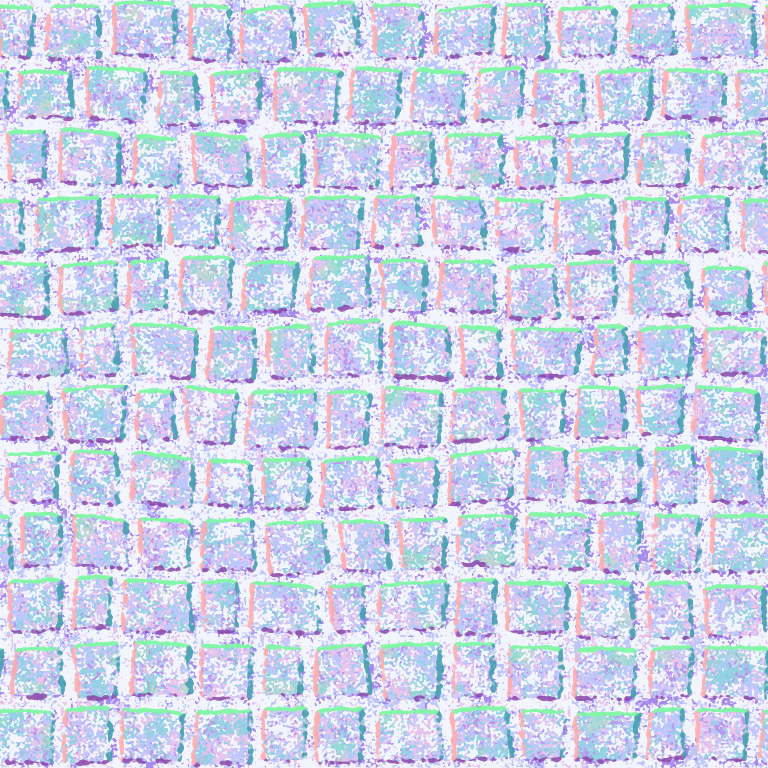
This texture map is drawn by a WebGL 2 fragment shader. Its source:

```glsl
#version 300 es
precision highp float;

uniform vec2 u_resolution;
out vec4 fragColor;

#define GRID 12.0        // stones across and rows down
#define GAP 0.085        // half joint width, in cells
#define CORNER 0.07      // corner radius, in cells
#define RIM 0.030        // half width of the edge lines, in cells
#define WIDTH_VARY 0.30  // spread of the stone widths
#define LEAN 0.20        // slant of the upright sides
#define SLOPE 0.13       // slant of the tops and bottoms
#define ROW_WAVE 0.014   // waviness of the rows, in canvas units
#define RAGGED 0.0022    // roughness of the outlines
#define SPECKLE 0.12     // softness of the colour speckles

const vec3 WHITE = vec3(0.95, 0.96, 0.99);
const vec3 LAVENDER = vec3(0.74, 0.78, 0.98);
const vec3 PINK = vec3(0.92, 0.77, 0.92);
const vec3 CYAN = vec3(0.58, 0.82, 0.89);
const vec3 PURPLE = vec3(0.73, 0.60, 0.93);
const vec3 MINT = vec3(0.50, 0.97, 0.64);
const vec3 SALMON = vec3(1.00, 0.67, 0.67);
const vec3 TEAL = vec3(0.27, 0.62, 0.69);
const vec3 PLUM = vec3(0.52, 0.24, 0.64);

float hash(vec2 p, float seed) {
    vec3 q = fract((p + seed * vec2(17.3, 41.7)).xyx * vec3(0.1031, 0.1030, 0.0973));
    q += dot(q, q.yzx + 33.33);
    return fract((q.x + q.y) * q.z);
}

float corner(vec2 cell, vec2 f, vec2 o, float period, float seed) {
    float a = 6.2832 * hash(mod(cell + o, period), seed);
    return dot(vec2(cos(a), sin(a)), f - o);
}

// Gradient noise that wraps at the canvas edges
float noise(vec2 uv, float period, float seed) {
    vec2 p = uv * period, c = floor(p), f = p - c;
    vec2 w = f * f * f * (f * (f * 6.0 - 15.0) + 10.0);
    vec2 o = vec2(0.0, 1.0);
    float low = mix(corner(c, f, o.xx, period, seed), corner(c, f, o.yx, period, seed), w.x);
    float high = mix(corner(c, f, o.xy, period, seed), corner(c, f, o.yy, period, seed), w.x);
    return mix(low, high, w.y);
}

// Patches broken up by fine grain
float grain(vec2 uv, float patchy, float seed) {
    return patchy * noise(uv, 28.0, seed) + 0.6 * noise(uv, 90.0, seed + 1.0)
         + 0.85 * noise(uv, 230.0, seed + 2.0);
}

float speckle(float value, float threshold) {
    return smoothstep(threshold - SPECKLE, threshold + SPECKLE, value);
}

// Upright joint to the left of stone i in a row
float jointX(float i, float row, float y) {
    vec2 id = vec2(mod(i, GRID), row);
    return i + WIDTH_VARY * (hash(id, 1.0) - 0.5) + LEAN * (hash(id, 2.0) - 0.5) * (y - 0.5);
}

vec3 faceColor(vec2 uv, vec2 id) {
    float tint = hash(id, 7.0) - 0.5;
    vec3 c = mix(LAVENDER, PINK, speckle(grain(uv, 0.6, 20.0) + 0.2 * tint, 0.06));
    c = mix(c, CYAN, speckle(grain(uv, 1.0, 30.0) - 0.2 * tint, 0.17));
    c = mix(c, PURPLE, speckle(grain(uv, 0.5, 40.0), 0.31));
    c = mix(c, MINT, 0.35 * smoothstep(0.2, 0.5, noise(uv, 24.0, 45.0)));
    return mix(c, WHITE, speckle(grain(uv, 0.6, 50.0), 0.15));
}

vec3 jointColor(vec2 uv, float shade) {
    vec3 c = mix(WHITE, LAVENDER, speckle(grain(uv, 0.6, 60.0), 0.25));
    c = mix(c, PINK, speckle(grain(uv, 0.4, 70.0), 0.36));
    return mix(c, PURPLE * vec3(0.9, 0.9, 1.0), speckle(grain(uv, 0.9, 80.0) + shade, 0.48));
}

void main() {
    vec2 uv = gl_FragCoord.xy / u_resolution;
    float px = 0.7 * GRID / min(u_resolution.x, u_resolution.y);

    // Wavy rows and rough outlines
    vec2 p = uv + RAGGED * vec2(noise(uv, 70.0, 3.0) + noise(uv, 30.0, 4.0),
                                noise(uv, 70.0, 5.0) + noise(uv, 30.0, 6.0));
    p.y += ROW_WAVE * noise(uv, 4.0, 8.0);
    p *= GRID;
    float row = mod(floor(p.y), GRID), y = fract(p.y);
    float x = p.x + hash(vec2(row, 5.0), 9.0);

    // Stone that holds this point
    float i = floor(x);
    if (x < jointX(i, row, y)) i -= 1.0;
    else if (x >= jointX(i + 1.0, row, y)) i += 1.0;
    vec2 id = vec2(mod(i, GRID), row);

    // Distances to its four sides
    float across = x - i - 0.5;
    float left = x - jointX(i, row, y) - GAP - 0.05 * hash(id, 10.0);
    float right = jointX(i + 1.0, row, y) - x - GAP - 0.05 * hash(id, 11.0);
    float slope = SLOPE * (hash(id, 12.0) - 0.5) * across;
    float top = 0.94 - 0.08 * hash(id, 13.0) + slope - 0.06 * across * across - y;
    float bottom = y - 0.07 - 0.08 * hash(id, 14.0) - 0.7 * slope;
    vec2 side = vec2(min(left, right), min(top, bottom));
    vec2 e = CORNER - side;
    float d = length(max(e, 0.0)) + min(max(e.x, e.y), 0.0) - CORNER;

    // Stone face on the pale joint
    float shade = 0.25 * smoothstep(0.12, 0.0, d) * step(min(bottom, right), min(top, left));
    vec3 color = mix(jointColor(uv, shade), faceColor(uv, id), 1.0 - smoothstep(-px, px, d));

    // Worn rim, coloured by the side it faces
    float wear = noise(uv, 50.0, 90.0) + 0.8 * noise(uv, 150.0, 91.0);
    float level = smoothstep(-0.03, 0.03, side.x - side.y);
    bool isTop = top < bottom, isLeft = left < right;
    float rimY = isTop ? RIM * (1.0 + 0.6 * wear) : RIM * (0.6 + 1.6 * wear);
    float rimX = isLeft ? RIM * (1.0 + 0.9 * wear) : RIM * (1.1 + 1.5 * wear);
    float alphaY = isTop ? 0.95 : 0.8 * smoothstep(-0.15, 0.2, wear);
    float alphaX = isLeft ? 0.85 * smoothstep(-0.5, 0.0, wear) : 0.9 * smoothstep(-0.4, 0.1, wear);
    float rim = mix(rimX, rimY, level);
    vec3 rimColor = mix(isLeft ? SALMON : TEAL, isTop ? MINT : PLUM, level);
    float line = 1.0 - smoothstep(rim - px, rim + px, abs(d));
    color = mix(color, rimColor, line * mix(alphaX, alphaY, level));

    fragColor = vec4(color, 1.0);
}
```
